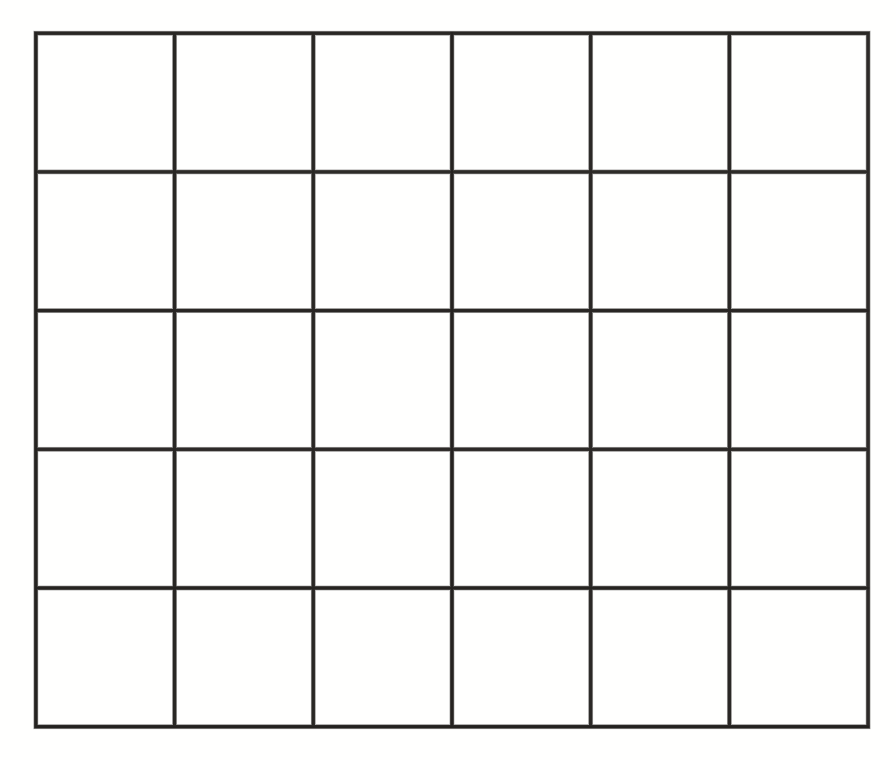
Reproduce this pattern procedurally as a WebGL 2 fragment shader.

```glsl
#version 300 es
precision highp float;
// Draws a ruled grid of six by five square cells in dark ink on white paper.

uniform vec2 u_resolution;
out vec4 fragColor;

// Lengths are fractions of the canvas height.
const vec2 CELL_COUNT = vec2(6.0, 5.0);
const float CELL_SIZE = 0.1825;
const vec2 GRID_ORIGIN = vec2(0.0472, 0.0438);
const float LINE_WIDTH = 0.0053;
const float EDGE_SOFTNESS = 0.0013;
const float TONE_VARIATION = 0.05;
const vec3 PAPER_COLOR = vec3(1.0, 1.0, 0.996);
const vec3 INK_COLOR = vec3(0.135, 0.125, 0.115);

float hash(vec2 p) {
    return fract(sin(dot(p, vec2(127.1, 311.7))) * 43758.5453);
}

void main() {
    vec2 p = gl_FragCoord.xy / u_resolution.y - GRID_ORIGIN;
    float pixel = 1.0 / u_resolution.y;
    float blur = max(0.5 * pixel, EDGE_SOFTNESS);
    float halfWidth = 0.5 * LINE_WIDTH;

    // Nearest vertical and horizontal rule, limited to the grid.
    vec2 lineIndex = clamp(floor(p / CELL_SIZE + 0.5), vec2(0.0), CELL_COUNT);
    vec2 lineDistance = abs(p - lineIndex * CELL_SIZE) - halfWidth;

    // Rules end flush with the outer frame.
    vec2 halfGrid = 0.5 * CELL_COUNT * CELL_SIZE;
    vec2 outside = abs(p - halfGrid) - halfGrid - halfWidth;
    vec2 ruleDistance = max(lineDistance, outside.yx);
    vec2 coverage = 1.0 - smoothstep(-blur, blur, ruleDistance);

    // Each rule is inked a little differently.
    vec2 tone = vec2(hash(vec2(lineIndex.x, 1.0)), hash(vec2(lineIndex.y, 2.0)));
    vec2 ink = coverage * (1.0 - TONE_VARIATION * tone);

    fragColor = vec4(mix(PAPER_COLOR, INK_COLOR, max(ink.x, ink.y)), 1.0);
}
```
